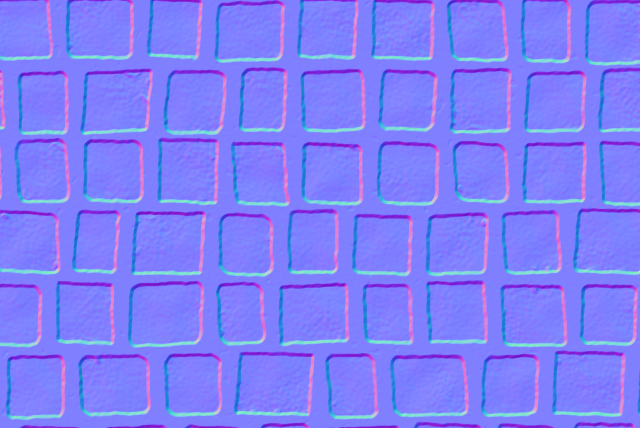
Give the GLSL for this texture map, as a Shadertoy shader.

```glsl
// Tangent-space normal map of worn cobblestones laid in uneven courses.
// A height field of rough rounded boxes, chips and grain is differentiated,
// and the resulting normal is packed into colour with green pointing down.

#define ROW_PITCH 0.166    // course spacing, in canvas heights
#define ROW_START 0.0703   // centre of the top course
#define COL_PITCH 0.172    // usual stone spacing
#define WIDE_PITCH 0.1875  // spacing in the lowest course
#define HALF_GAP 0.0165    // half the joint between neighbours
#define HALF_HEIGHT 0.0735 // half the height of a stone
#define JITTER 0.25        // joint displacement, in stone spacings
#define BEVEL 0.0095       // width of the sloping rim
#define DEPTH 0.0085       // height of a stone above the mortar
#define RAGGED 0.0042      // roughness of the outline
#define GRAIN 0.0007       // height of the surface grain
#define STEP 0.0014        // spacing of the slope samples

vec2 hash2(vec2 p) {
    vec3 q = fract(p.xyx * vec3(0.1031, 0.1030, 0.0973));
    q += dot(q, q.yzx + 33.33);
    return fract((q.xx + q.yz) * q.zy);
}

float cornerSlope(vec2 cell, vec2 offset) {
    return dot(hash2(cell + 57.0) * 2.0 - 1.0, offset);
}

// Gradient noise, centred on zero
float gradientNoise(vec2 p) {
    vec2 i = floor(p), f = p - i;
    vec2 s = f * f * f * (f * (f * 6.0 - 15.0) + 10.0);
    vec2 e = vec2(1, 0);
    float a = mix(cornerSlope(i, f), cornerSlope(i + e.xy, f - e.xy), s.x);
    float b = mix(cornerSlope(i + e.yx, f - e.yx), cornerSlope(i + e.xx, f - e.xx), s.x);
    return mix(a, b, s.y);
}

float roundedBox(vec2 p, vec2 halfSize, float radius) {
    vec2 q = abs(p) - halfSize + radius;
    return length(max(q, 0.0)) + min(max(q.x, q.y), 0.0) - radius;
}

// Displaced joint on the left of a stone, in stone spacings
float joint(float column, float row) {
    return column - 0.5 + JITTER * (hash2(vec2(column, row) + 11.0).x - 0.5);
}

float stone(vec2 p, float column, float row, float pitch, float start) {
    vec2 id = vec2(column, row);
    vec2 size = hash2(id + 23.0) - 0.5, skew = hash2(id + 41.0) - 0.5;
    float left = joint(column, row), right = joint(column + 1.0, row);
    p -= vec2((0.5 * (left + right) + start) * pitch,
              ROW_START + row * ROW_PITCH + 0.010 * size.x);
    p.x += 0.16 * skew.x * p.y;
    p.y += 0.10 * skew.y * p.x;
    vec2 halfSize = vec2(0.5 * (right - left) * pitch - HALF_GAP,
                         HALF_HEIGHT + 0.007 * size.y);
    return roundedBox(p, halfSize, mix(0.008, 0.028, hash2(id + 71.0).x));
}

// Distance to the nearest stone, negative inside
float paving(vec2 p) {
    float nearRow = round((p.y - ROW_START) / ROW_PITCH);
    float d = 1.0;
    for (float j = -1.0; j <= 1.0; j++) {
        float row = nearRow + j;
        float pitch = mix(COL_PITCH, WIDE_PITCH, step(4.5, row));
        float start = 0.40 + 0.17 * sin(1.25 * row);
        float nearColumn = round(p.x / pitch - start);
        for (float i = -1.0; i <= 1.0; i++)
            d = min(d, stone(p, nearColumn + i, row, pitch, start));
    }
    return d;
}

float height(vec2 p) {
    float d = paving(p);
    d += RAGGED * (gradientNoise(p * 24.0) + 0.6 * gradientNoise(p * 68.0 + 9.0));
    float top = 1.0 - smoothstep(-BEVEL, 0.0, d);

    // Rims vary in steepness and are chipped in patches
    float wear = smoothstep(-0.05, 0.35, gradientNoise(p * 7.0 + 31.0));
    float rim = smoothstep(-0.026, -0.006, d);
    float chip = smoothstep(0.1, 0.45, gradientNoise(p * 42.0 + 5.0)) * rim * wear;
    float h = DEPTH * top * (1.0 + 0.4 * gradientNoise(p * 13.0) - 0.35 * chip);

    // Fine grain on the stones, sparse grit in the mortar
    float grain = gradientNoise(p * 95.0) + 0.6 * gradientNoise(p * 50.0 + 17.0);
    float grit = smoothstep(0.25, 0.6, gradientNoise(p * 48.0 + 83.0));
    return h + GRAIN * mix(0.25 * grain + grit, grain * (0.7 + 0.8 * wear), top);
}

void mainImage(out vec4 fragColor, in vec2 fragCoord) {
    vec2 p = vec2(fragCoord.x, iResolution.y - fragCoord.y) / iResolution.y;
    vec2 e = vec2(STEP, 0);
    vec2 slope = vec2(height(p + e.xy) - height(p - e.xy),
                      height(p + e.yx) - height(p - e.yx)) / (2.0 * STEP);
    vec3 normal = normalize(vec3(-slope, 1.0));
    fragColor = vec4(0.5 + 0.5 * normal, 1.0);
}
```
